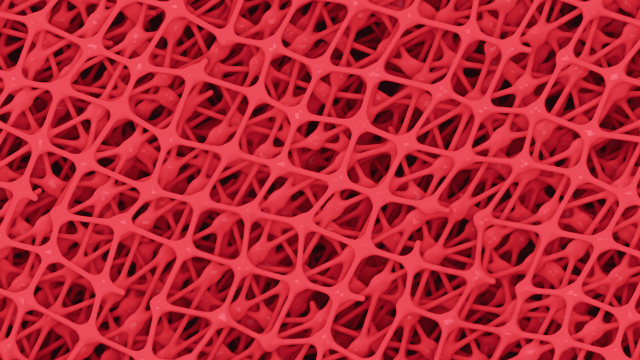
Give the GLSL for this texture, as a Shadertoy shader.

```glsl
// Tangled layers of thin red plastic netting, sinking into darkness.

const float LAYERS = 10.0;
const float WEB = 130.0;    // higher values give tighter fillets at the knots

vec2 hash2(vec2 p) {
    vec3 q = fract(p.xyx * vec3(0.1031, 0.1030, 0.0973));
    q += dot(q, q.yzx + 33.33);
    return fract((q.xx + q.yz) * q.zy);
}

float noise(vec2 p) {
    vec2 i = floor(p), f = fract(p);
    f = f * f * (3.0 - 2.0 * f);
    float low = mix(hash2(i).x, hash2(i + vec2(1, 0)).x, f.x);
    float high = mix(hash2(i + vec2(0, 1)).x, hash2(i + vec2(1, 1)).x, f.x);
    return mix(low, high, f.y);
}

// Shade 0..1 to colour, from the black gaps up to the lit strands
vec3 plasticRamp(float shade) {
    vec3 tones[6] = vec3[6](
        vec3(0.10, 0.03, 0.04), vec3(0.28, 0.02, 0.05), vec3(0.45, 0.02, 0.07),
        vec3(0.64, 0.05, 0.13), vec3(0.83, 0.16, 0.21), vec3(0.92, 0.29, 0.35));
    float x = clamp(shade, 0.0, 1.0) * 5.0;
    int k = min(int(x), 4);
    return mix(tones[k], tones[k + 1], x - float(k));
}

vec2 knot(vec2 id, float layer) {
    return id + 0.34 * (hash2(id + 50.0 + 37.0 * layer) - 0.5);
}

// One skewed net: x = signed distance, yz = smoothed lateral offset
vec3 net(vec2 p, float layer) {
    vec2 r = hash2(vec2(layer + 3.0, 7.0)) - 0.5;
    bool odd = mod(layer, 2.0) > 0.5;
    float shallow = (odd ? 0.42 : -0.25) + 0.25 * r.x;
    float steep = 1.12 + 0.25 * r.y + (mod(layer, 3.0) > 1.5 ? 0.75 : 0.0);
    float cell = (odd ? 0.175 : 0.155) - 0.002 * layer;
    mat2 toCanvas = cell * mat2(cos(shallow), sin(shallow), cos(steep), sin(steep));

    p += 0.03 * sin(p.yx * vec2(3.0, 2.5) + layer * 2.1) + r * 3.0;
    vec2 home = floor(inverse(toCanvas) * p);

    float total = 0.0;
    vec2 lateral = vec2(0.0);
    for (int j = -1; j <= 1; j++)
    for (int i = -1; i <= 1; i++) {
        vec2 id = home + vec2(i, j);
        vec2 start = toCanvas * knot(id, layer);
        vec2 torn = hash2(id + 91.0 + 53.0 * layer);
        for (int side = 0; side < 2; side++) {
            vec2 stepTo = side == 0 ? vec2(1, 0) : vec2(0, 1);
            vec2 span = toCanvas * knot(id + stepTo, layer) - start;
            float reach = torn[side] < 0.05 ? 0.35 : 1.0;
            float t = clamp(dot(p - start, span) / dot(span, span), 0.0, reach);
            vec2 away = p - start - span * t;
            // Thin in mid span, flaring into each knot
            float flare = pow(abs(1.0 - 2.0 * t), 6.0);
            float radius = 0.0085 - 0.0002 * layer + 0.009 * flare;
            float weight = exp(-WEB * (length(away) - radius));
            total += weight;
            lateral += weight * away / radius;
        }
    }
    return vec3(-log(max(total, 1e-9)) / WEB, lateral / max(total, 1e-9));
}

void mainImage(out vec4 fragColor, in vec2 fragCoord) {
    vec2 p = fragCoord / iResolution.y;
    float pixel = 1.0 / iResolution.y;
    float shade = 0.02;
    float gloss = 0.0;

    // Composite from the deepest net to the nearest
    for (float layer = LAYERS - 1.0; layer >= 0.0; layer--) {
        vec3 strand = net(p, layer);
        float d = strand.x;
        float depth = layer / (LAYERS - 1.0);

        // Contact shadow on everything below
        shade *= 1.0 - 0.17 * exp(-80.0 * max(d, 0.0));

        // Rounded plastic lit from the upper left, with uneven tone
        float body = smoothstep(0.0, 0.007, -d);
        float lit = clamp(dot(strand.yz, vec2(-0.4, 0.9)), -1.0, 1.0);
        float patchy = noise(p * 3.0 + layer * 5.3) - 0.5;
        float grain = noise(p * 60.0 + layer * 11.0) - 0.5;
        float tone = 1.03 - 0.82 * depth - 0.14 * (1.0 - body) + 0.09 * lit
                   + (0.14 + 0.18 * depth) * patchy + 0.06 * grain;

        // Nearest and deepest nets are slightly out of focus
        float blur = layer < 0.5 ? 0.0006 : 0.003 * depth * depth;
        float soft = 0.6 * pixel + blur;
        float cover = 1.0 - smoothstep(-soft, soft, d);
        shade = mix(shade, max(tone, 0.0), cover);

        // Small sheen marks on the broad knots
        float sheen = smoothstep(0.010, 0.022, -d)
                    * smoothstep(0.6, 0.85, noise(p * vec2(80.0, 110.0) + layer));
        gloss = mix(gloss, sheen * (1.0 - depth), cover);
    }

    vec3 color = plasticRamp(shade) + gloss * vec3(0.04, 0.13, 0.13);
    fragColor = vec4(color, 1.0);
}
```
